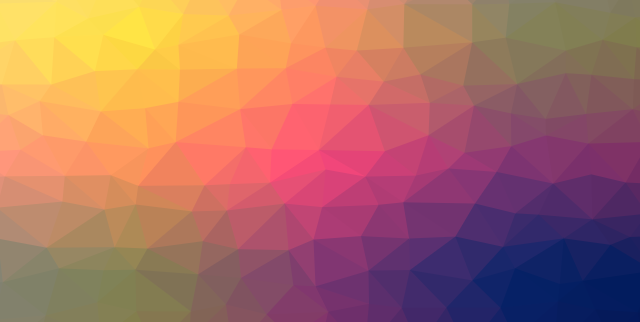
A WebGL 1 fragment shader for this background:

```glsl
precision highp float;

uniform vec2 u_resolution;

// Mesh, in units of the canvas height
const vec2 CELL = vec2(0.140, 0.1036);
const vec2 ORIGIN = vec2(0.030, 0.036);
const vec2 JITTER = vec2(0.68, 0.56);
const float FACET_CONTRAST = 0.030;

// Ramp from left to right
const vec3 LEFT_CREAM = vec3(1.00, 0.89, 0.49);
const vec3 LEFT_YELLOW = vec3(1.00, 0.88, 0.22);
const vec3 MID_PINK = vec3(1.00, 0.28, 0.48);
const vec3 RIGHT_NAVY = vec3(0.04, 0.14, 0.42);
const vec3 RIGHT_INK = vec3(0.00, 0.08, 0.32);
const vec3 X_STOPS = vec3(0.22, 0.50, 0.80);

// Ramp from top to bottom
const vec3 TOP_CREAM = vec3(1.00, 0.87, 0.42);
const vec3 TOP_YELLOW = vec3(1.00, 0.89, 0.26);
const vec3 BOTTOM_NAVY = vec3(0.00, 0.14, 0.41);
const vec3 BOTTOM_INK = vec3(0.03, 0.11, 0.37);
const vec3 Y_STOPS = vec3(0.12, 0.50, 0.85);

vec2 hash2(vec2 p) {
  vec2 q = vec2(dot(p, vec2(127.1, 311.7)), dot(p, vec2(269.5, 183.3)));
  return fract(sin(q) * 43758.5);
}

float cross2(vec2 a, vec2 b) {
  return a.x * b.y - a.y * b.x;
}

// Five colours joined at 0, the three stops and 1
vec3 ramp(float t, vec3 stops, vec3 c0, vec3 c1, vec3 c2, vec3 c3, vec3 c4) {
  vec3 col = mix(c0, c1, clamp(t / stops.x, 0.0, 1.0));
  col = mix(col, c2, clamp((t - stops.x) / (stops.y - stops.x), 0.0, 1.0));
  col = mix(col, c3, clamp((t - stops.y) / (stops.z - stops.y), 0.0, 1.0));
  return mix(col, c4, clamp((t - stops.z) / (1.0 - stops.z), 0.0, 1.0));
}

// Average of the two ramps at a point of the unit canvas
vec3 gradient(vec2 uv) {
  vec3 across = ramp(uv.x, X_STOPS, LEFT_CREAM, LEFT_YELLOW,
                     MID_PINK, RIGHT_NAVY, RIGHT_INK);
  vec3 down = ramp(1.0 - uv.y, Y_STOPS, TOP_CREAM, TOP_YELLOW,
                   MID_PINK, BOTTOM_NAVY, BOTTOM_INK);
  return 0.5 * (across + down);
}

vec2 meshVertex(vec2 id) {
  return ORIGIN + CELL * (id + JITTER * (hash2(id) - 0.5));
}

// Signed distance to an edge, positive on its left
float edgeDistance(vec2 p, vec2 a, vec2 b) {
  vec2 e = b - a;
  return cross2(e, p - a) / length(e);
}

// Flat facet colour, weighted by its pixel coverage in alpha
vec4 facet(vec2 p, vec2 a, vec2 b, vec2 c) {
  float inside = min(edgeDistance(p, a, b),
                     min(edgeDistance(p, b, c), edgeDistance(p, c, a)));
  float coverage = clamp(0.5 + inside * u_resolution.y, 0.0, 1.0);
  vec2 center = (a + b + c) / 3.0;
  float aspect = u_resolution.x / u_resolution.y;
  float shade = 1.0 + FACET_CONTRAST * (hash2(floor(center * 500.0)).x - 0.5);
  vec3 col = gradient(center / vec2(aspect, 1.0)) * shade;
  return vec4(col, 1.0) * coverage;
}

// Split a cell along its Delaunay diagonal
vec4 cellFacets(vec2 p, vec2 id) {
  vec2 a = meshVertex(id);
  vec2 b = meshVertex(id + vec2(1.0, 0.0));
  vec2 c = meshVertex(id + vec2(1.0, 1.0));
  vec2 d = meshVertex(id + vec2(0.0, 1.0));
  float angleSumSine = cross2(b - a, d - a) * dot(d - c, b - c)
                     + dot(b - a, d - a) * cross2(d - c, b - c);
  if (angleSumSine > 0.0) return facet(p, a, b, d) + facet(p, b, c, d);
  return facet(p, a, b, c) + facet(p, a, c, d);
}

void main() {
  vec2 p = gl_FragCoord.xy / u_resolution.y;
  vec2 home = floor((p - ORIGIN) / CELL);

  // Blend the facets that cover this pixel
  vec4 sum = vec4(0.0);
  for (int j = -1; j <= 1; j++) {
    for (int i = -1; i <= 1; i++) {
      sum += cellFacets(p, home + vec2(float(i), float(j)));
    }
  }
  gl_FragColor = vec4(sum.rgb / max(sum.a, 0.0001), 1.0);
}
```
